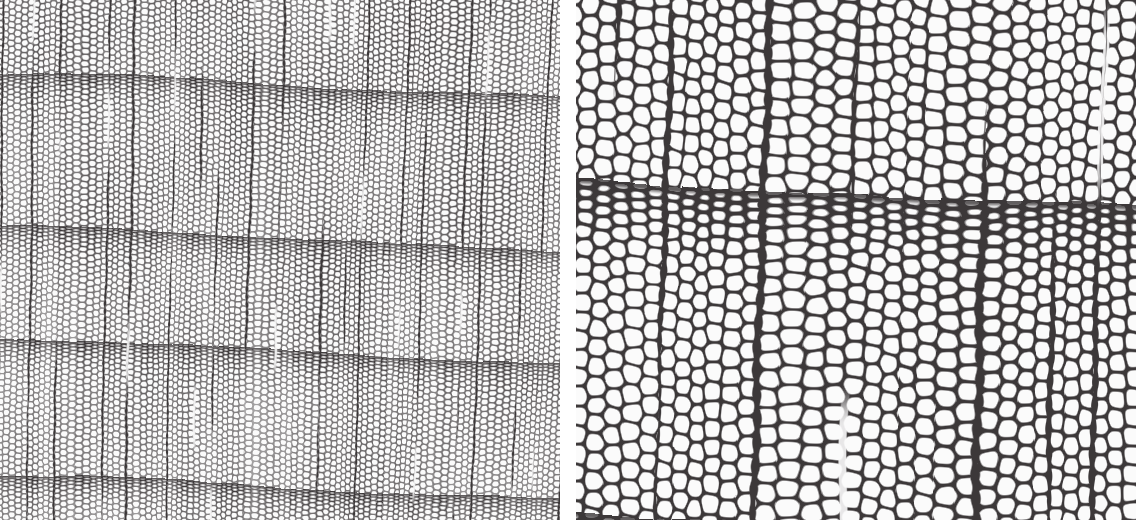
Left, the full canvas; right, a detail of the centre.
This texture is drawn by a Shadertoy shader. Its source:

```glsl
const vec3 PAPER = vec3(0.985, 0.984, 0.985);
const vec3 INK = vec3(0.235, 0.22, 0.225);
const float COLUMNS = 86.0;        // cell columns per canvas height
const float ROWS = 82.0;           // wide cell rows per canvas height
const float LATE_DEPTH = 0.018;    // fade length of the dense zone
const float LATE_ROWS = 2.2;       // rows squeezed into the dense zone
const float EARLY_WALL = 0.072;    // half widths, in cells
const float LATE_WALL = 0.26;
const float WALL_JITTER = 0.24;
const float ROUNDING = 20.0;       // higher is sharper cell corners
const float RAY_STEP = 5.0;        // columns per ray
const float RAY_WIDTH = 0.23;
const float SOFTNESS = 1.35;       // edge filter, in output samples
const int RING_COUNT = 6;
const float RINGS[RING_COUNT] = float[](-0.12, 0.14, 0.435, 0.652, 0.914, 1.17);

float hash(vec2 p) {
    return fract(sin(dot(p, vec2(127.1, 311.7))) * 4375.85);
}

// Share of a filter of the given size covered by a line
float lineCoverage(float d, float halfWidth, float size) {
    float hi = min(d + 0.5 * size, halfWidth);
    float lo = max(d - 0.5 * size, -halfWidth);
    return clamp((hi - lo) / size, 0.0, 1.0);
}

// Depth below the upper edge of a growth ring
float ringDepth(int i, float x, float t) {
    float tilt = 0.043 * x - 0.006 * sin(5.5 * x) * (1.1 - x);
    float wave = 0.0025 * sin(9.0 * x + float(i) * 2.1) + 0.0008 * sin(41.0 * x + float(i));
    return t - tilt - wave - RINGS[i];
}

// Cell centre: staggered columns with a little disorder
vec2 cellCentre(float column, float row, float shift, float seed) {
    vec2 id = vec2(column, row + seed * 61.0);
    vec2 jitter = vec2(hash(id), hash(id + 17.3)) - 0.5;
    float lean = 0.2 * (hash(vec2(column, 4.7)) - 0.5);
    return vec2(column + 0.5 + lean, row + shift + 0.5) + WALL_JITTER * jitter;
}

float columnShift(float column, float seed) {
    return 0.5 * column + 0.35 * hash(vec2(column, seed + 0.5));
}

// Rounded distance to the cell walls
float wallDistance(vec2 q, float seed) {
    float base = floor(q.x);
    vec2 nearest = vec2(9.0);
    for (int i = -1; i <= 1; i++) {
        float column = base + float(i);
        float shift = columnShift(column, seed);
        float row = floor(q.y - shift);
        for (int j = -1; j <= 1; j++) {
            vec2 c = cellCentre(column, row + float(j), shift, seed) - q;
            if (dot(c, c) < dot(nearest, nearest)) nearest = c;
        }
    }
    float sum = 0.0;
    for (int i = -2; i <= 2; i++) {
        float column = base + float(i);
        float shift = columnShift(column, seed);
        float row = floor(q.y - shift);
        for (int j = -2; j <= 2; j++) {
            vec2 c = cellCentre(column, row + float(j), shift, seed) - q;
            vec2 gap = c - nearest;
            if (dot(gap, gap) > 0.001)
                sum += exp2(-ROUNDING * dot(0.5 * (c + nearest), normalize(gap)));
        }
    }
    return max(-log2(sum) / ROUNDING, 0.0);
}

void mainImage(out vec4 fragColor, in vec2 fragCoord) {
    vec2 p = fragCoord / iResolution.y;
    float t = 1.0 - p.y;

    // Columns lean left going down, more so on the right
    float x = p.x + t * (0.013 + 0.026 * p.x) + 0.0015 * sin(9.0 * t + 5.0 * p.x);
    float u = COLUMNS * x + 0.6 * sin(17.0 * x) + 0.25 * sin(53.0 * x + 1.0);
    float columnTone = hash(vec2(floor(u), 8.1));

    // Growth ring holding this point
    float depth = 0.0, seed = 0.0;
    for (int i = 0; i < RING_COUNT; i++) {
        float d = ringDepth(i, p.x, t) + 0.002 * (columnTone - 0.5);
        if (d >= 0.0) { depth = d; seed = float(i); }
    }
    float late = exp(-depth / LATE_DEPTH);
    float row = ROWS * depth + LATE_ROWS * (1.0 - late);
    float density = ROWS + LATE_ROWS / LATE_DEPTH * late;

    // Cell walls, thicker in late wood and unevenly worn
    float wear = sin(13.0 * x + 5.0 * t) * sin(11.0 * t - 4.0 * x + 1.0);
    float wall = EARLY_WALL * (1.0 + 0.14 * wear + 0.25 * (columnTone - 0.5) + 0.2 * (p.x * 0.6 + p.y - 0.8));
    wall = mix(wall, LATE_WALL, clamp(late * (0.65 + 0.6 * columnTone), 0.0, 1.0));
    float size = SOFTNESS * max(COLUMNS, density) / iResolution.y;
    float ink = lineCoverage(wallDistance(vec2(u, row), seed), wall, size);

    // Sharp upper edge of each ring
    ink = max(ink, 0.8 * (1.0 - smoothstep(0.0015, 0.0055, depth)));

    // Rays: broken dark threads with occasional pale slits
    float group = floor(u / RAY_STEP);
    float h = hash(vec2(group, 2.3));
    float rayColumn = group * RAY_STEP + 1.0 + floor(h * 4.0);
    float rayDist = abs(u - rayColumn + 0.07 * sin(60.0 * t + 30.0 * h));
    float flow = sin(6.0 * t + 40.0 * h) + 0.6 * sin(17.0 * t + 90.0 * h);
    float strength = smoothstep(-0.4, 0.9, flow + 2.0 * (hash(vec2(group, 9.7)) - 0.35));
    float raySize = SOFTNESS * COLUMNS / iResolution.y;
    float rayWidth = RAY_WIDTH * strength * (0.8 + 0.2 * sin(row * 5.0));
    float slit = smoothstep(1.1, 1.4, -flow) * lineCoverage(rayDist, 0.2, raySize);
    ink *= 1.0 - 0.9 * slit;
    ink = max(ink, lineCoverage(rayDist, rayWidth, raySize));

    fragColor = vec4(mix(PAPER, INK, ink), 1.0);
}
```
